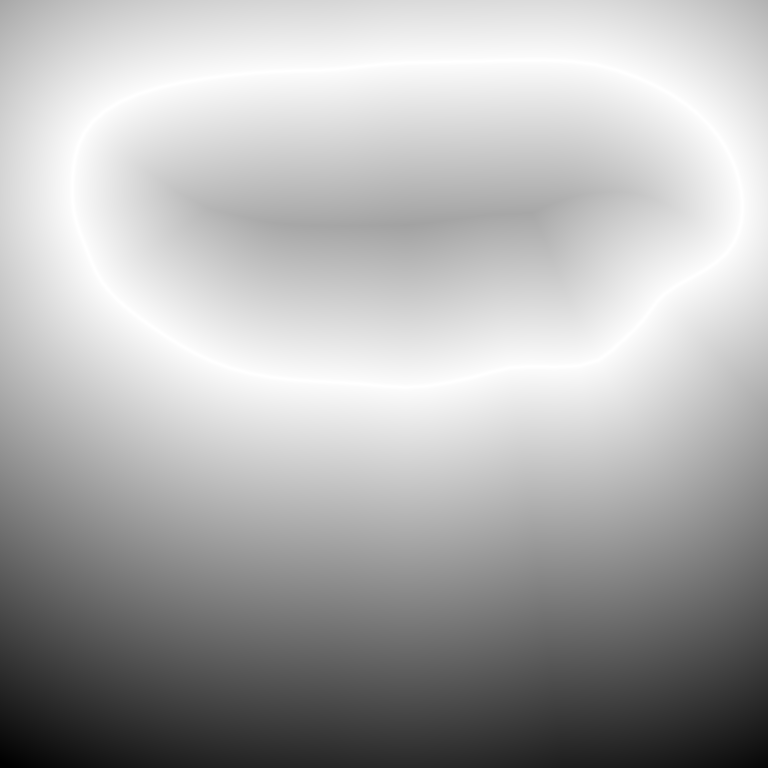
A Shadertoy shader for this texture map:

```glsl
// Greyscale distance field around a soft, lopsided closed outline.
// The outline is an ellipse whose radius is shaped by angular bumps;
// brightness falls off linearly with the distance to that curve.
#define CENTER vec2(0.5286, 0.711)
#define RADII vec2(0.4375, 0.2096)
#define BASE_RADIUS 0.985
#define FALLOFF 1.68
#define LINE_WIDTH 0.005
#define LINE_GLOW 0.01
#define SEGMENTS 96

// Bell-shaped bump over an angle in degrees, with a width for each side.
float bump(float angle, float center, float lowWidth, float highWidth)
{
    float offset = mod(angle - center + 180.0, 360.0) - 180.0;
    float t = offset / (offset < 0.0 ? lowWidth : highWidth);
    return exp(-t * t);
}

// Radius of the outline relative to the ellipse.
float outlineRadius(float angle)
{
    float r = BASE_RADIUS;
    // Upper shoulders and the shallow dent between them
    r += 0.148 * bump(angle, 57.0, 37.0, 17.5);
    r += 0.147 * bump(angle, 140.0, 22.5, 22.5);
    r -= 0.023 * bump(angle, 103.0, 8.0, 8.0);
    // Left side and lower left belly
    r -= 0.020 * bump(angle, 190.0, 12.0, 12.0);
    r += 0.064 * bump(angle, 243.0, 17.5, 17.5);
    // Bottom tip, ledge and lower right notch
    r += 0.037 * bump(angle, 271.0, 8.0, 8.0);
    r -= 0.030 * bump(angle, 289.0, 6.0, 6.0);
    r += 0.053 * bump(angle, 302.0, 7.0, 7.0);
    r -= 0.095 * bump(angle, 330.0, 14.0, 14.0);
    return r;
}

vec2 outlinePoint(float angle)
{
    float a = radians(angle);
    return CENTER + RADII * outlineRadius(angle) * vec2(cos(a), sin(a));
}

float segmentDistance(vec2 p, vec2 a, vec2 b)
{
    vec2 ab = b - a;
    vec2 ap = p - a;
    float t = clamp(dot(ap, ab) / dot(ab, ab), 0.0, 1.0);
    return length(ap - t * ab);
}

// Nearest distance to the sampled outline.
float outlineDistance(vec2 p)
{
    float nearest = 10.0;
    vec2 previous = outlinePoint(0.0);
    for (int i = 1; i <= SEGMENTS; i++)
    {
        vec2 current = outlinePoint(360.0 * float(i) / float(SEGMENTS));
        nearest = min(nearest, segmentDistance(p, previous, current));
        previous = current;
    }
    return nearest;
}

void mainImage(out vec4 fragColor, in vec2 fragCoord)
{
    vec2 uv = fragCoord / iResolution.xy;
    float d = outlineDistance(uv);

    // Linear falloff with a slightly brighter line on the curve itself
    float grey = 1.0 - FALLOFF * d;
    grey -= LINE_GLOW * smoothstep(0.0, LINE_WIDTH, d);

    fragColor = vec4(vec3(clamp(grey, 0.0, 1.0)), 1.0);
}
```
